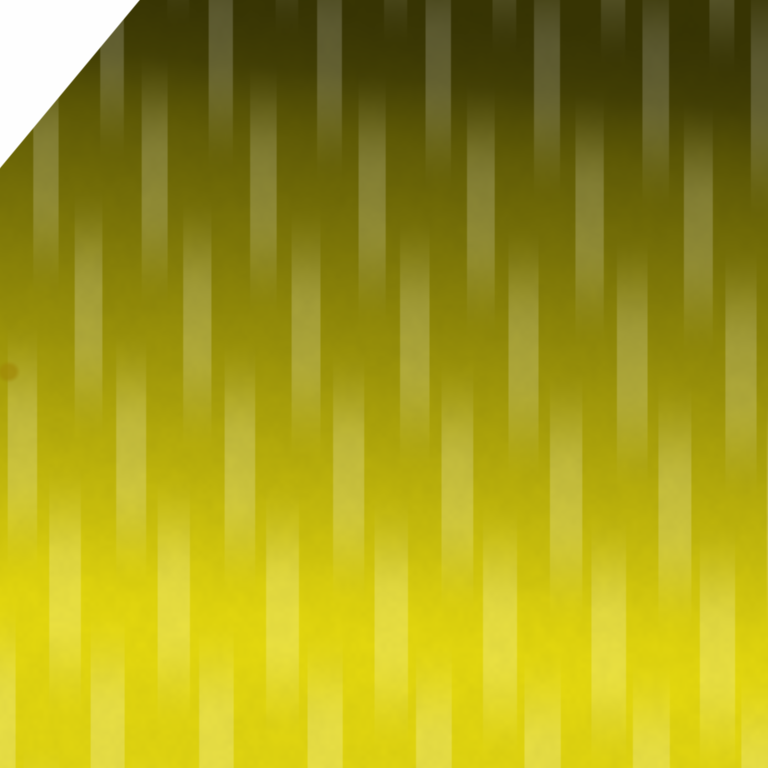
Give the GLSL for this pattern, as a Shadertoy shader.

```glsl
// Pale vertical streaks over a dark olive to bright yellow gradient.
// Each row repeats the streak across the canvas; rows step sideways and down,
// follow a slight tilt and widen toward the bottom. One corner is cut to white.

const float PERIOD = 0.1412;           // distance between streaks in a row
const vec2 ROW_STEP = vec2(0.054, 0.183); // offset from one row to the next
const vec2 FIRST_ROW = vec2(0.129, 0.0345);
const float TILT = 0.09;               // descent of rows toward the right
const float HALF_LENGTH = 0.17;

float hash(vec2 p) {
    p = fract(p * vec2(0.1031, 0.1137));
    p += dot(p, p.yx + 33.33);
    return fract((p.x + p.y) * p.x * 17.0);
}

float valueNoise(vec2 p) {
    vec2 cell = floor(p), f = fract(p);
    f = f * f * (3.0 - 2.0 * f);
    float low = mix(hash(cell), hash(cell + vec2(1, 0)), f.x);
    float high = mix(hash(cell + vec2(0, 1)), hash(cell + vec2(1, 1)), f.x);
    return mix(low, high, f.y);
}

// Gradient from dark olive (0) to saturated yellow (1)
vec3 oliveGradient(float t) {
    float level = 0.215 + 0.09 * smoothstep(0.0, 0.2, t) + 0.79 * max(t - 0.1, 0.0);
    level = mix(level, 0.865, smoothstep(0.72, 0.94, t));
    return vec3(level, level * 0.947, 0.012 + 0.05 * t);
}

// Coverage of one row of streaks, fading at both ends
float streakRow(vec2 p, float row, float soft) {
    vec2 start = FIRST_ROW + ROW_STEP * row;
    float across = mod(p.x - start.x, PERIOD);
    float leftX = p.x - across;
    float width = 0.0345 + 0.0027 * row + 0.0055 * (leftX - 0.26);
    float body = smoothstep(0.0, soft, across)
               * (1.0 - smoothstep(width - soft, width, across));
    float along = abs(p.y - start.y - TILT * leftX);
    return body * (1.0 - smoothstep(0.03, HALF_LENGTH, along));
}

void mainImage(out vec4 fragColor, in vec2 fragCoord) {
    vec2 p = fragCoord / iResolution.xy;
    p.y = 1.0 - p.y;                   // measure downward from the top
    float pixel = 1.0 / min(iResolution.x, iResolution.y);
    float soft = max(0.003, 1.5 * pixel);

    vec3 color = oliveGradient(p.y - TILT * (p.x - 0.5));

    // Overlapping rows of translucent streaks
    for (int row = -1; row <= 6; row++) {
        float opacity = 0.175 + 0.008 * float(row);
        color = mix(color, vec3(1.0), opacity * streakRow(p, float(row), soft));
    }

    // Faint paper mottling
    float grain = 0.6 * valueNoise(p * vec2(70.0, 50.0))
                + 0.4 * valueNoise(p * 150.0 + 9.0);
    color *= 1.0 + 0.035 * (grain - 0.5);

    // Small amber stain at the left edge
    float stain = length((p - vec2(0.011, 0.484)) * vec2(1.0, 1.1));
    color = mix(color, vec3(0.63, 0.53, 0.02), 0.7 * (1.0 - smoothstep(0.008, 0.017, stain)));

    // White cut corner
    vec2 cut = vec2(0.182, 0.219);
    float corner = (p.x / cut.x + p.y / cut.y - 1.0) / length(1.0 / cut);
    color = mix(vec3(0.995), color, smoothstep(-pixel, pixel, corner));

    fragColor = vec4(clamp(color, 0.0, 1.0), 1.0);
}
```
